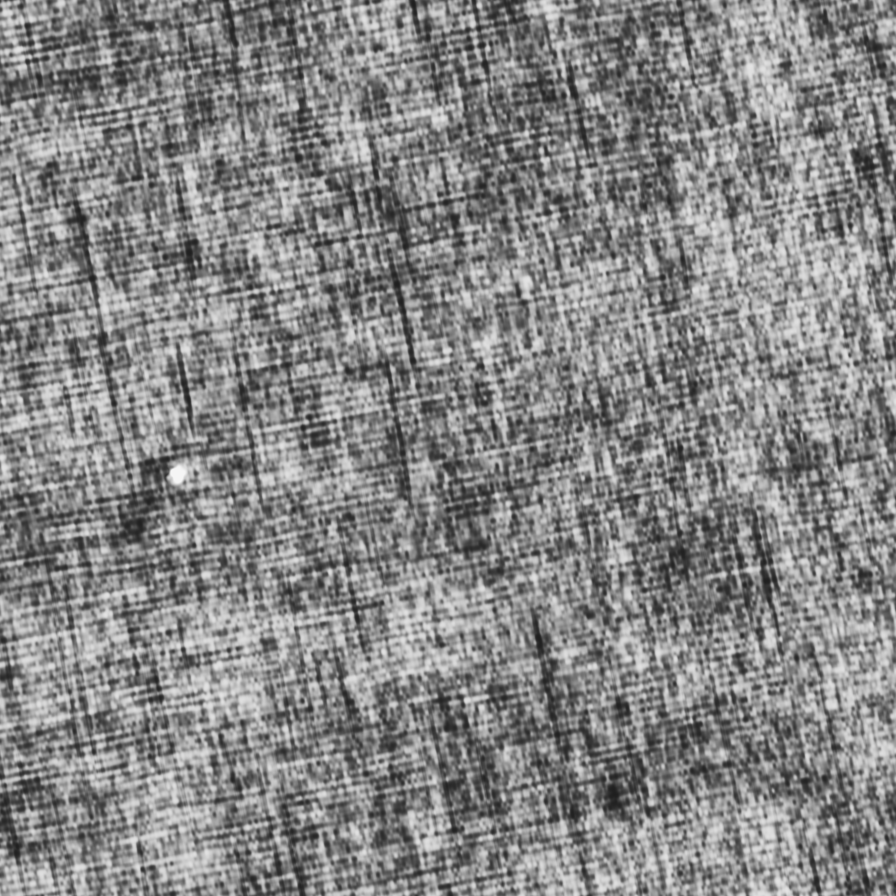
Reproduce this texture procedurally as a WebGL 2 fragment shader.

```glsl
#version 300 es
precision highp float;
// Worn grey cloth: a fine tilted weave with long dark scratches and dark spots.
// Stretched value noise makes the threads, broad noise the stains, and
// jittered grid cells hold the tapered scratches and the spots.

#define TILT 0.19
#define BASE_TONE 0.555
#define GRAIN 0.25
#define WEFT 0.17
#define WARP 0.15
#define STAIN 0.13
#define SCRATCH_CELL vec2(0.026, 0.30)
#define SCRATCH_DEPTH 0.42
#define SPOT_CELL 0.15
#define SPOT_DEPTH 0.36
#define CHIP_POS vec2(0.198, 0.469)

uniform vec2 u_resolution;
out vec4 outColor;

float hash(vec2 p) {
    return fract(sin(dot(p, vec2(127.1, 311.7))) * 43758.5453);
}

// Smooth value noise in the range -1 to 1
float noise(vec2 p) {
    vec2 i = floor(p), f = fract(p);
    f = f * f * (3.0 - 2.0 * f);
    float low = mix(hash(i), hash(i + vec2(1, 0)), f.x);
    float high = mix(hash(i + vec2(0, 1)), hash(i + vec2(1, 1)), f.x);
    return 2.0 * mix(low, high, f.y) - 1.0;
}

// Threads and grain; x runs across the scratches, y along them
float weave(vec2 p, float side) {
    float grain = noise(p / vec2(0.0046, 0.0115))
                + 0.85 * noise(p / vec2(0.0034, 0.0055) + 57.0);
    float rows = noise(p / vec2(0.050, 0.0048) + 113.0)
               + 0.45 * sin(p.y * 620.0 + 2.5 * noise(p * 14.0));
    float streaks = noise(p / vec2(0.0052, 0.110) + 211.0)
                  + 0.5 * noise(p / vec2(0.011, 0.22) + 307.0);
    return GRAIN * mix(0.85, 1.1, side) * grain
         + WEFT * mix(1.2, 0.7, side) * rows
         + WARP * streaks;
}

// Long dark marks, one per jittered cell, tapered toward both ends
float scratches(vec2 p) {
    vec2 home = floor(p / SCRATCH_CELL);
    float dark = 0.0;
    for (int j = -1; j <= 1; j++) {
        for (int i = -1; i <= 1; i++) {
            vec2 id = home + vec2(i, j);
            vec2 jitter = vec2(hash(id + 3.1), hash(id + 17.7));
            vec2 d = p - (id + jitter) * SCRATCH_CELL;
            float halfLength = mix(0.03, 0.15, hash(id + 29.3));
            float strength = pow(hash(id + 41.9), 1.8);
            float slope = 0.06 * (hash(id + 53.2) - 0.5);
            float taper = 1.0 - smoothstep(0.4, 1.0, abs(d.y) / halfLength);
            float width = mix(0.0022, 0.0052, strength) * (0.5 + 0.5 * taper);
            float across = abs(d.x - slope * d.y);
            float line = 1.0 - smoothstep(0.25 * width, width, across);
            dark = max(dark, line * taper * strength);
        }
    }
    return dark;
}

// Soft ragged dark spots in some of the cells
float spots(vec2 p) {
    vec2 home = floor(p / SPOT_CELL);
    float ragged = 0.004 * noise(p * 130.0);
    float dark = 0.0;
    for (int j = -1; j <= 1; j++) {
        for (int i = -1; i <= 1; i++) {
            vec2 id = home + vec2(i, j);
            vec2 jitter = vec2(hash(id + 61.3), hash(id + 73.9));
            vec2 d = p - (id + jitter) * SPOT_CELL;
            float radius = mix(0.008, 0.020, hash(id + 83.1));
            float present = smoothstep(0.35, 1.0, hash(id + 97.7));
            float reach = length(d * vec2(1.0, 0.7)) + ragged;
            dark = max(dark, present * (1.0 - smoothstep(0.2, 1.0, reach / radius)));
        }
    }
    return dark;
}

void main() {
    vec2 uv = gl_FragCoord.xy / u_resolution;

    // Tilted cloth axes with a slight bend
    float c = cos(TILT), s = sin(TILT);
    vec2 p = vec2(c * uv.x + s * uv.y, c * uv.y - s * uv.x);
    p += 0.003 * vec2(noise(uv * 5.0), noise(uv * 5.0 + 31.0));

    // Broad and medium stains
    float stain = noise(p * vec2(7.0, 10.0) + 19.0)
                + 0.9 * noise(p * vec2(34.0, 42.0) + 71.0);

    float tone = BASE_TONE + weave(p, uv.x) + STAIN * stain;
    tone -= SCRATCH_DEPTH * scratches(p) + SPOT_DEPTH * spots(p);

    // A bright chip beside its dark dent
    vec2 chip = uv - CHIP_POS;
    float ragged = 0.003 * noise(uv * 150.0);
    float dent = length((chip - vec2(-0.023, 0.010)) * vec2(0.8, 1.0)) + ragged;
    tone -= 0.4 * (1.0 - smoothstep(0.006, 0.022, dent));
    float flake = 1.0 - smoothstep(0.006, 0.012, length(chip * vec2(1.0, 0.75)) + ragged);

    // Compress the extremes softly
    tone = 0.51 + 0.40 * tanh((tone - 0.51) / 0.40);
    outColor = vec4(vec3(mix(tone, 0.96, flake)), 1.0);
}
```
